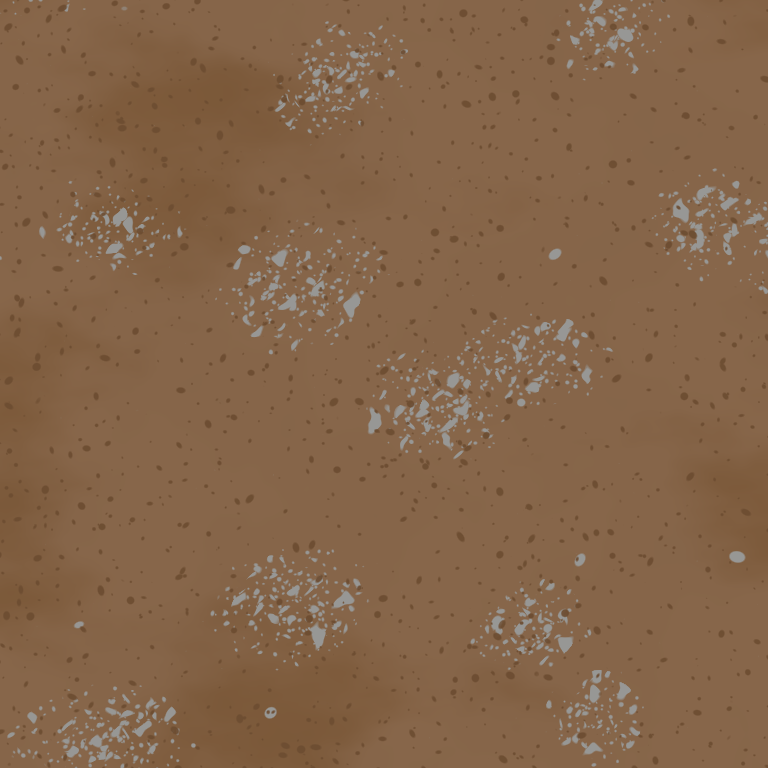
Write a Shadertoy shader that draws this texture.

```glsl
// Worn brown surface: soft ochre clouds, clusters of chipped grey splatter and
// dark oval specks. Clouds are layered sines; chips and specks are cellular
// ellipses whose presence is steered by a density value.

const vec3 CLAY  = vec3(0.527, 0.398, 0.288);
const vec3 OCHRE = vec3(0.482, 0.346, 0.222);
const vec3 UMBER = vec3(0.425, 0.300, 0.192);
const vec3 GREY  = vec3(0.592, 0.592, 0.584);

vec3 hash3(vec2 cell, float seed) {
    vec3 h = fract(vec3(cell.xyx + seed * 17.3) * vec3(0.1031, 0.1030, 0.0973));
    h += dot(h, h.yxz + 33.33);
    return fract((h.xxy + h.yzz) * h.zyx);
}

mat2 rotation(float angle) {
    float c = cos(angle), s = sin(angle);
    return mat2(c, s, -s, c);
}

// Layered sines, each octave bent by its own cross wave; about -1 to 1
float clouds(vec2 p, float octaves) {
    float sum = 0.0, weight = 0.5;
    for (float i = 0.0; i < octaves; i++) {
        sum += weight * sin(p.x + 1.4 * sin(p.y + i) + 2.1 * i);
        p = rotation(1.1) * p * 1.75 + 3.7;
        weight *= 0.56;
    }
    return sum;
}

// Wobble that turns neat ellipses into ragged flakes
vec2 ragged(vec2 p) {
    vec2 coarse = sin(p.yx * vec2(173.0, 191.0) + 2.0 * sin(p * 67.0));
    vec2 fine = sin(p.yx * vec2(421.0, 387.0) + coarse.yx);
    return p + 0.0026 * coarse + 0.0010 * fine;
}

// Cone-shaped falloff around jittered cluster centres, 0 outside
float clusters(vec2 p, float cells, float share, float seed) {
    float mask = 0.0;
    vec2 base = floor(p * cells);
    for (int y = -1; y <= 1; y++)
    for (int x = -1; x <= 1; x++) {
        vec2 cell = base + vec2(x, y);
        vec3 place = hash3(cell, seed);
        vec3 shape = hash3(cell, seed + 1.0);
        vec2 offset = p - (cell + 0.1 + 0.8 * place.xy) / cells;
        offset = rotation(0.9 * (shape.z - 0.7)) * offset;
        vec2 axes = mix(vec2(0.075, 0.065), vec2(0.140, 0.090), shape.xy);
        mask = max(mask, step(place.z, share) * (1.0 - length(offset / axes)));
    }
    return mask;
}

// Coverage of scattered ellipses; radii holds the smallest and largest
float specks(vec2 p, float cells, vec2 radii, float stretch, float tilt,
             float spread, float density, float pixel, float seed) {
    float cover = 0.0;
    vec2 base = floor(p * cells);
    for (int y = -1; y <= 1; y++)
    for (int x = -1; x <= 1; x++) {
        vec2 cell = base + vec2(x, y);
        vec3 place = hash3(cell, seed);
        vec3 shape = hash3(cell, seed + 1.0);
        float present = smoothstep(0.0, 0.06, density - place.z);
        float radius = mix(radii.x, radii.y, shape.x * shape.x) * present;
        float ratio = sqrt(mix(1.0, stretch, shape.y));
        vec2 axes = max(radius, 1e-5) * vec2(ratio, 1.0 / ratio);
        vec2 offset = p - (cell + place.xy) / cells;
        offset = rotation(-tilt - spread * (shape.z - 0.5)) * offset;
        float dist = (length(offset / axes) - 1.0) * axes.y;
        cover = max(cover, present * clamp(0.5 - dist / pixel, 0.0, 1.0));
    }
    return cover;
}

void mainImage(out vec4 fragColor, in vec2 fragCoord) {
    vec2 p = fragCoord / iResolution.y;
    float pixel = 1.3 / iResolution.y;

    // Ground with soft darker clouds
    float haze = clouds(p * vec2(5.0, 9.0) + vec2(1.3, 4.1), 7.0);
    vec3 color = mix(CLAY, OCHRE, 0.95 * smoothstep(0.05, 0.95, haze));
    color *= 1.0 + 0.008 * clouds(p * 14.0, 5.0);

    // Grey chips, dense at cluster centres and thinning outwards
    float mask = clusters(p, 4.0, 0.75, 3.0);
    float patchy = mask * (1.3 + 0.5 * clouds(p * 45.0, 3.0));
    vec2 flake = ragged(p);
    float chips = specks(flake, 30.0, vec2(0.0035, 0.0115), 2.6, 1.0, 1.6, patchy, pixel, 11.0);
    chips = max(chips, specks(flake, 55.0, vec2(0.0020, 0.0055), 2.2, 1.0, 2.2, patchy, pixel, 21.0));
    chips = max(chips, specks(p, 100.0, vec2(0.0010, 0.0030), 1.6, 0.8, 3.0, patchy + 0.02, pixel, 31.0));
    chips = max(chips, specks(p, 10.0, vec2(0.0050, 0.0095), 1.7, 0.6, 1.5, 0.13, pixel, 41.0));
    color = mix(color, GREY, chips);

    // Dark oval specks lie on top of everything
    float crowd = 0.50 + 0.28 * clouds(p * 11.0 + 8.0, 3.0) + 0.12 * haze;
    float spots = specks(p, 38.0, vec2(0.0022, 0.0054), 1.9, 0.0, 6.28, crowd, pixel, 51.0);
    spots = max(spots, specks(p, 60.0, vec2(0.0010, 0.0024), 1.6, 0.0, 6.28, 0.5 * crowd, pixel, 61.0));
    color = mix(color, UMBER, 0.92 * spots);

    fragColor = vec4(color, 1.0);
}
```
